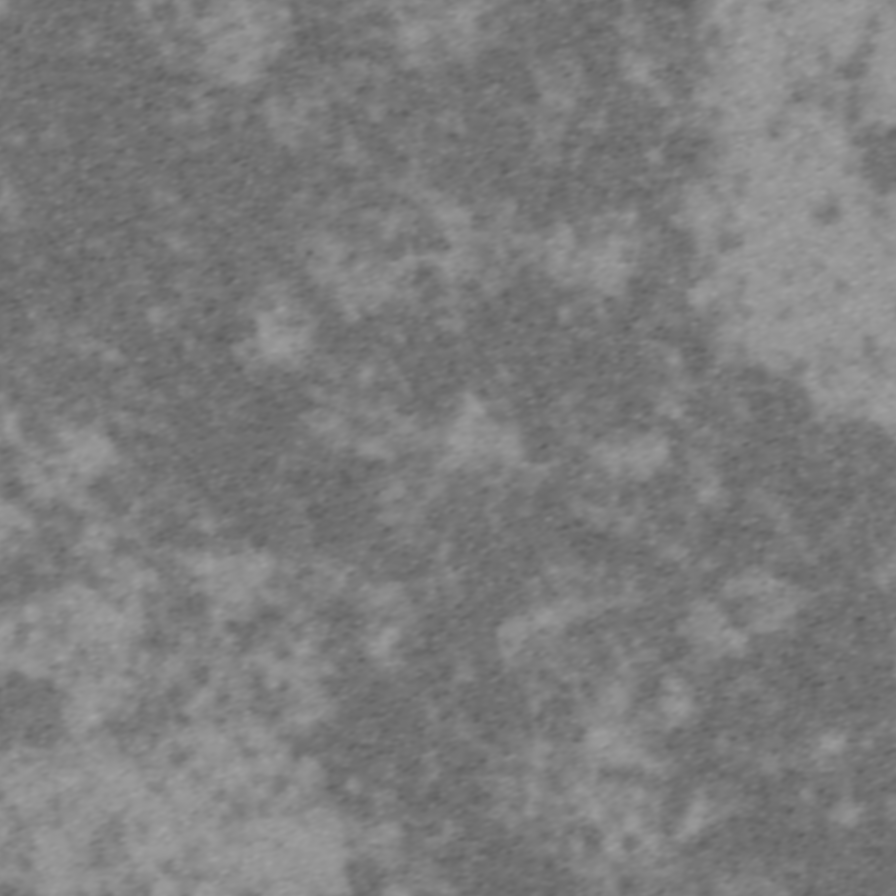
A three.js fragment shader for this texture:

```glsl
varying vec2 vUv;

const float DARK_STONE = 0.443;
const float PALE_STONE = 0.585;
const float GRAIN_TILT = 0.28;

vec3 hash3(vec2 cell) {
  vec3 p = fract(cell.xyx * vec3(0.1031, 0.1030, 0.0973));
  p += dot(p, p.yxz + 33.33);
  return fract((p.xxy + p.yzz) * p.zyx);
}

// Cellular noise: soft spots of random sign, one per cell, near unit deviation
float spotNoise(vec2 p, float seed) {
  vec2 home = floor(p);
  float sum = 0.0;
  for (int y = -1; y <= 1; y++) {
    for (int x = -1; x <= 1; x++) {
      vec2 cell = home + vec2(float(x), float(y));
      vec3 rnd = hash3(cell + seed);
      vec2 offset = p - cell - rnd.xy;
      float falloff = max(0.0, 1.0 - dot(offset, offset));
      sum += (rnd.z * 2.0 - 1.0) * falloff * falloff * falloff;
    }
  }
  return sum * 2.58;
}

vec2 rotate(vec2 p, float angle) {
  float c = cos(angle);
  float s = sin(angle);
  return vec2(c * p.x + s * p.y, c * p.y - s * p.x);
}

// Broad lightening toward the right side and the lower left
float broadTone(vec2 p) {
  float right = smoothstep(0.58, 0.95, p.x) * smoothstep(-0.05, 0.6, p.y);
  float low = (1.0 - smoothstep(0.03, 0.4, p.y)) * (1.0 - smoothstep(0.3, 0.85, p.x));
  return right + 0.8 * low - 0.06;
}

// Cloudy patches breaking up into small mottles
float patches(vec2 p) {
  float sum = 0.0;
  float scale = 5.0;
  float weight = 0.31;
  for (int i = 0; i < 5; i++) {
    sum += weight * spotNoise(p * scale, 17.0 + 41.0 * float(i));
    p = rotate(p, 0.6);
    scale *= 1.85;
    weight *= 0.92;
  }
  return sum;
}

// Fine grain drawn out along a slight slope
float grain(vec2 p) {
  vec2 q = rotate(p, GRAIN_TILT);
  float fibres = spotNoise(q * vec2(26.0, 60.0), 211.0);
  float coarse = spotNoise(q * vec2(62.0, 105.0), 307.0);
  float fine = spotNoise(q * vec2(115.0, 190.0), 401.0);
  return 0.005 * fibres + 0.009 * coarse + 0.013 * fine;
}

void main() {
  float pale = smoothstep(-0.4, 1.7, broadTone(vUv) + patches(vUv));
  float grey = mix(DARK_STONE, PALE_STONE, pale);
  grey += grain(vUv) * mix(1.0, 0.75, pale);
  gl_FragColor = vec4(vec3(grey), 1.0);
}
```
